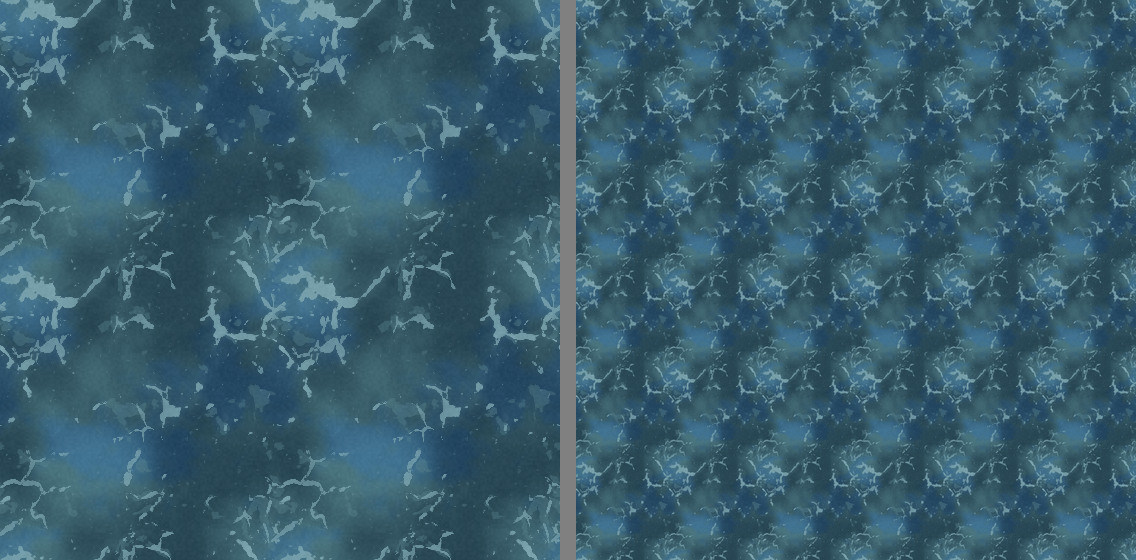
Left: one tile. Right: repeated 3 by 3.
This texture is drawn by a Shadertoy shader. Its source:

```glsl
const vec3 DEEP = vec3(0.155, 0.275, 0.325);
const vec3 SHALLOW = vec3(0.295, 0.465, 0.505);
const vec3 HAZE = vec3(0.36, 0.53, 0.57);
const vec3 FOAM = vec3(0.50, 0.66, 0.70);
const vec3 BLUE_TINT = vec3(0.87, 0.98, 1.14);
const float TILES = 2.0;

// Integer hash on a lattice that wraps after `period` cells
float hash(vec2 cell, float period, float seed) {
    uvec2 c = uvec2(mod(cell + 0.5, period));
    uint h = c.x * 1973u + c.y * 9277u + uint(seed) * 26699u;
    h = (h ^ 61u) ^ (h >> 16u);
    h *= 9u;
    h ^= h >> 4u;
    h *= 0x27d4eb2du;
    h ^= h >> 15u;
    return float(h & 0xffffu) / 65535.0;
}

float noise(vec2 p, float period, float seed) {
    p *= period;
    vec2 i = floor(p), f = fract(p);
    f = f * f * (3.0 - 2.0 * f);
    float low = mix(hash(i, period, seed), hash(i + vec2(1, 0), period, seed), f.x);
    float high = mix(hash(i + vec2(0, 1), period, seed), hash(i + vec2(1, 1), period, seed), f.x);
    return mix(low, high, f.y);
}

float fbm(vec2 p, float period, float seed) {
    float sum = 0.0, weight = 0.5;
    for (int i = 0; i < 4; i++) {
        sum += weight * noise(p, period, seed + float(i) * 17.0);
        period *= 2.0;
        weight *= 0.5;
    }
    return sum / 0.9375;
}

// Wrapping cellular noise: x = distance to point, y = distance to border, z = cell id
vec3 cellular(vec2 p, float period, float seed) {
    p *= period;
    vec2 base = floor(p), nearest = vec2(9.0), second = vec2(9.0);
    float id = 0.0;
    for (int y = -1; y <= 1; y++)
    for (int x = -1; x <= 1; x++) {
        vec2 cell = base + vec2(x, y);
        vec2 jitter = vec2(hash(cell, period, seed), hash(cell, period, seed + 1.0));
        vec2 toPoint = cell + 0.1 + 0.8 * jitter - p;
        if (dot(toPoint, toPoint) < dot(nearest, nearest)) {
            second = nearest;
            nearest = toPoint;
            id = hash(cell, period, seed + 2.0);
        } else if (dot(toPoint, toPoint) < dot(second, second)) {
            second = toPoint;
        }
    }
    float border = dot(0.5 * (nearest + second), normalize(second - nearest));
    return vec3(vec2(length(nearest), border) / period, id);
}

// Broken foam strands running along a vein
float foam(vec2 p, float dist, float width, float presence, float grain, float seed) {
    float body = presence * exp(-dist * dist / (width * width));
    float strands = sin(dist / width * 4.0 + 9.0 * fbm(p, 6.0, seed));
    float flakes = fbm(p, grain, seed + 5.0) - 0.5;
    return smoothstep(0.0, 0.13, body + 0.13 * strands + 1.3 * flakes - 0.62);
}

void mainImage(out vec4 fragColor, in vec2 fragCoord) {
    vec2 p = fragCoord / iResolution.xy * TILES;

    // Bent coordinates make the cell borders wander
    vec2 bend = vec2(fbm(p, 4.0, 11.0), fbm(p, 4.0, 12.0)) - 0.5;
    vec2 ragged = vec2(noise(p, 40.0, 13.0), noise(p, 40.0, 14.0)) - 0.5;
    vec2 q = p + 0.26 * bend + 0.012 * ragged;

    // Cloudy water with bluer patches
    float cloud = smoothstep(0.25, 0.8, fbm(p, 3.0, 21.0));
    vec3 color = mix(DEEP, SHALLOW, cloud);
    float blue = smoothstep(0.48, 0.7, fbm(p, 5.0, 31.0));
    color = mix(color, color * BLUE_TINT, blue);

    // Main veins, finer veins and faint sunken ones
    float mainDist = cellular(q, 4.0, 41.0).y;
    float fineDist = cellular(q + 0.1 * bend.yx, 7.0, 51.0).y;
    float sunkDist = cellular(q - 0.2 * bend.yx, 5.0, 61.0).y;
    float mainPresence = smoothstep(0.32, 0.62, fbm(p, 5.0, 71.0));
    float finePresence = smoothstep(0.38, 0.72, fbm(p, 6.0, 81.0));

    float haze = mainPresence * exp(-mainDist / 0.045);
    color = mix(color, HAZE, 0.32 * haze);
    float sunk = foam(p, sunkDist, 0.028, finePresence, 30.0, 91.0);
    color = mix(color, HAZE, 0.35 * sunk);

    float strong = foam(p, mainDist, 0.021, mainPresence, 36.0, 101.0);
    float thin = foam(p, fineDist, 0.011, finePresence, 44.0, 111.0);

    // Small drops scattered around the veins
    vec3 drop = cellular(p + 0.02 * ragged, 44.0, 121.0);
    float radius = 0.0055 * smoothstep(0.8, 1.0, drop.z);
    float specks = (1.0 - smoothstep(radius * 0.5, radius + 0.0005, drop.x)) * step(0.8, drop.z);
    specks *= 0.3 + 0.7 * mainPresence;

    float tone = 0.65 + 0.3 * noise(p, 9.0, 131.0);
    float cover = max(max(strong, 0.85 * thin), 0.7 * specks);
    color = mix(color, FOAM, cover * tone);

    // Fine paper grain
    color += 0.03 * (noise(p, 128.0, 141.0) - 0.5) + 0.02 * (fbm(p, 24.0, 151.0) - 0.5);
    fragColor = vec4(color, 1.0);
}
```
